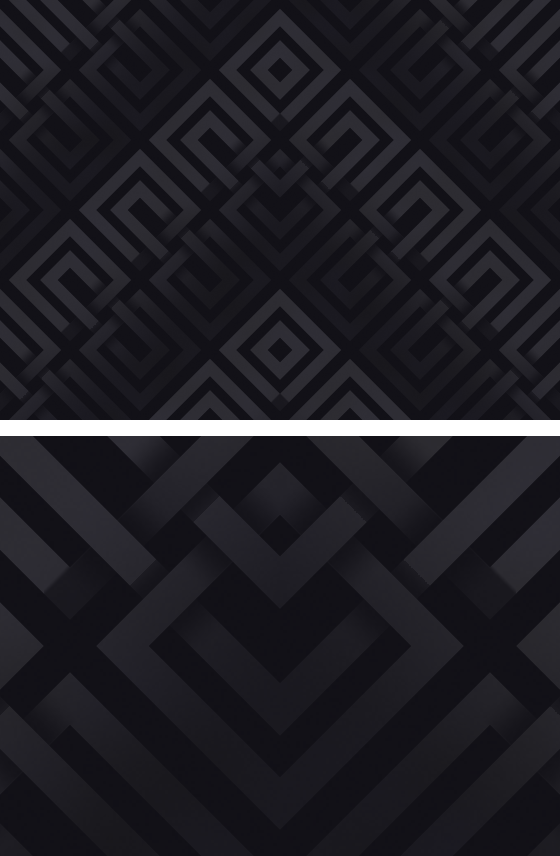
Top: the whole. Bottom: its middle third, enlarged.
This pattern is drawn by a WebGL 2 fragment shader. Its source:

```glsl
#version 300 es
precision highp float;
// Dark woven lattice of concentric diamonds, mirrored into glowing chevrons.

uniform vec2 u_resolution;
out vec4 outColor;

float hash(vec2 p) {
    vec3 q = fract(vec3(p.xyx) * 0.1031);
    q += dot(q, q.yzx + 33.33);
    return fract((q.x + q.y) * q.z);
}

float valueNoise(vec2 p) {
    vec2 cell = floor(p);
    vec2 f = fract(p);
    f = f * f * (3.0 - 2.0 * f);
    return mix(mix(hash(cell), hash(cell + vec2(1, 0)), f.x),
               mix(hash(cell + vec2(0, 1)), hash(cell + vec2(1, 1)), f.x), f.y);
}

// Smooth stripe of half width 0.125 around a center value.
float stripe(float x, float center, float soft) {
    return 1.0 - smoothstep(-soft, soft, abs(x - center) - 0.125);
}

void main() {
    // Eight half-diamonds span the width; y runs down from the top edge.
    vec2 pos = vec2(gl_FragCoord.x, u_resolution.y - gl_FragCoord.y) * 8.0 / u_resolution.x;
    float soft = 6.5 / u_resolution.x;

    // Mirror about the middle, then turn by 45 degrees.
    vec2 p = vec2(-abs(pos.x - 4.0), pos.y - 1.0);
    float u = mod(p.x + p.y + 1.0, 4.0) - 1.0;
    float v = mod(p.x - p.y + 1.0, 2.0) - 1.0;

    // The dim cell is the lit cell turned half around.
    bool litCell = u < 1.0;
    vec2 a = litCell ? vec2(u, v) : vec2(2.0 - u, -v);

    // Square ring, and a U whose two legs run on into the next cell.
    float ring = stripe(max(abs(a.x), abs(a.y)), 0.75, soft);
    float hook = stripe(max(-a.x, abs(a.y)), 0.302, soft);

    // Strand colour falls off from the lit cell to the dim one.
    vec3 ground = vec3(0.070, 0.066, 0.090);
    vec3 strand = mix(vec3(0.178, 0.174, 0.200), vec3(0.100, 0.096, 0.120),
                      smoothstep(0.2, 2.3, u));
    strand += (valueNoise(pos * 2.5) - 0.5) * vec3(0.010, 0.010, 0.022);

    // The crossed side of the lit ring sinks into the dark at its far end.
    float onBar = smoothstep(0.6, 0.64, a.x) * step(abs(a.y), a.x + 0.25);
    vec3 ringColor = strand;
    if (litCell) {
        ringColor = mix(strand, mix(ground, strand, mix(0.3, 1.0, smoothstep(-0.7, 0.85, a.y))), onBar);
    }
    vec3 hookColor = strand;

    // One leg dives below the ring, the other rides over it.
    bool ringOnTop = a.y > 0.0;
    if (ringOnTop) {
        float gap = abs(a.x - 0.75) - 0.125;
        hookColor = mix(ground, strand, mix(0.15, 1.0, smoothstep(0.0, 0.3, gap)));
    }
    float legGap = abs(a.y + 0.302) - 0.125;
    float ringShade = mix(0.15, 1.0, smoothstep(0.0, 0.3, legGap));
    ringColor = mix(ringColor, mix(ground, ringColor, ringShade), onBar);

    // Layer the strands in weave order.
    vec3 color = ground;
    if (ringOnTop) {
        color = mix(color, hookColor, hook);
        color = mix(color, ringColor, ring);
    } else {
        color = mix(color, ringColor, ring);
        color = mix(color, hookColor, hook);
    }

    // Faint grain.
    color += (hash(floor(pos * 64.0)) - 0.5) * 0.004;
    outColor = vec4(color, 1.0);
}
```
